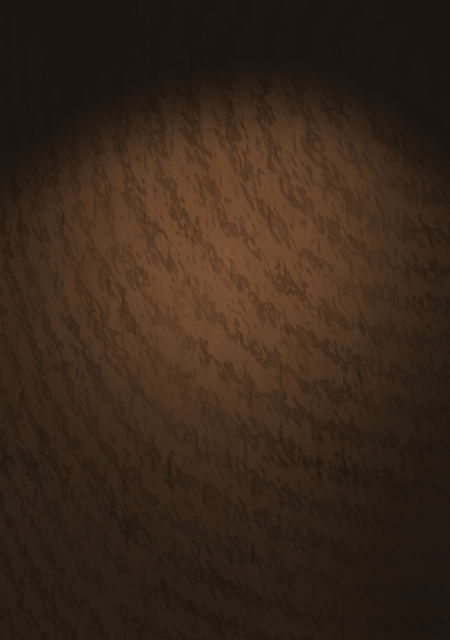
Write a WebGL 1 fragment shader that draws this texture.

```glsl
precision highp float;
// Dark oiled wood under a soft pool of lamp light with a curved upper shadow.
// Growth rings are level sets of a warped radial field, frayed by fibre noise;
// short slanted pores are scattered by hashed cells.
uniform vec2 u_resolution;

#define RING_CENTER vec2(0.70, 0.13)
#define RING_SPACING 0.056
#define RING_DEPTH 0.21
#define FRAY 0.62
#define PORE_DEPTH 0.17
#define FIBRE_DEPTH 0.13
#define POOL_CENTER vec2(0.51, 0.32)
#define POOL_SIZE vec2(0.43, 0.345)
#define SHADE_COLOR vec3(0.112, 0.083, 0.061)
#define LIT_COLOR vec3(0.462, 0.308, 0.194)

float hash(vec2 p) {
  vec3 h = fract(vec3(p.xyx) * 0.1031);
  h += dot(h, h.yzx + 33.33);
  return fract((h.x + h.y) * h.z);
}

float noise(vec2 p) {
  vec2 i = floor(p);
  vec2 f = fract(p);
  f = f * f * (3.0 - 2.0 * f);
  return mix(mix(hash(i), hash(i + vec2(1.0, 0.0)), f.x),
             mix(hash(i + vec2(0.0, 1.0)), hash(i + vec2(1.0, 1.0)), f.x), f.y);
}

float fbm(vec2 p) {
  float sum = 0.0;
  float gain = 0.5;
  for (int i = 0; i < 4; i++) {
    sum += gain * noise(p);
    p = p * 2.03 + 17.3;
    gain *= 0.5;
  }
  return sum;
}

// Distance-like field of the rings, tighter and steeper at the left
float ringField(vec2 p) {
  float left = max(0.0, 0.25 - p.x);
  float field = length(p - RING_CENTER) + 1.9 * left * left;
  return field + 0.04 * (fbm(p * vec2(5.0, 3.5)) - 0.47);
}

// Dark late-wood bands with feathered borders
float ringBands(vec2 p) {
  vec2 fibre = vec2(p.x - 0.45 * p.y, p.y + 0.25 * p.x);
  float fray = noise(fibre * vec2(165.0, 62.0)) - 0.5;
  fray += 0.7 * (noise(fibre * vec2(290.0, 120.0) + 9.0) - 0.5);
  float phase = ringField(p) / RING_SPACING + FRAY * fray;
  float s = fract(phase);
  float band = smoothstep(0.0, 0.26, s) * (1.0 - smoothstep(0.24, 0.66, s));
  return band * (0.55 + 0.75 * noise(p * vec2(15.0, 11.0) + 4.0));
}

// Thin tapered strokes, one in some of the cells
float pores(vec2 p, vec2 cell, float seed) {
  p.x += 0.35 * (0.28 - p.x) * p.y + 0.012 * noise(p * 9.0);
  float column = floor(p.x / cell.x);
  p.y += cell.y * hash(vec2(column, seed));
  vec2 id = vec2(column, floor(p.y / cell.y));
  vec2 local = p - (id + 0.5) * cell;
  local.x -= (hash(id + seed) - 0.5) * cell.x * 0.6;
  float reach = cell.y * mix(0.16, 0.44, hash(id + seed + 5.0));
  float taper = 1.0 - smoothstep(0.1, 1.0, abs(local.y) / reach);
  float stroke = 1.0 - smoothstep(0.0003, 0.0030, abs(local.x));
  return stroke * taper * step(0.5, hash(id + seed + 11.0));
}

// Light amount for uv measured from the upper left
float lampLight(vec2 uv) {
  float dx = uv.x - 0.60;
  float rim = 0.125 + dx * dx * (dx < 0.0 ? 0.40 : 0.80);
  float open = smoothstep(rim - 0.045, rim + 0.12, uv.y);
  vec2 d = (uv - POOL_CENTER) / POOL_SIZE;
  float pool = exp(-pow(dot(d, d), 1.25));
  float spill = smoothstep(0.20, 0.50, uv.y) * (1.0 - 0.2 * smoothstep(0.7, 1.0, uv.y));
  spill *= 1.0 - 0.75 * smoothstep(0.55, 1.0, uv.x);
  return open * (0.86 * pool + 0.20 * spill);
}

void main() {
  vec2 uv = gl_FragCoord.xy / u_resolution;
  uv.y = 1.0 - uv.y;
  vec2 p = vec2(uv.x * u_resolution.x / u_resolution.y, uv.y);

  // Lit base with a slight warm drift
  float light = lampLight(uv);
  vec3 color = mix(SHADE_COLOR, LIT_COLOR, light);
  float drift = fbm(p * vec2(9.0, 5.0) + 30.0) - 0.47;
  color *= 1.0 + drift * vec3(0.10, 0.14, 0.20);

  // Rings, pores and fine fibres, fading out in the shadow
  float relief = mix(0.3, 1.0, smoothstep(0.0, 0.25, light));
  float pore = max(pores(p, vec2(0.036, 0.085), 3.0), 0.7 * pores(p, vec2(0.022, 0.046), 21.0));
  float fibres = fbm(vec2(p.x - 0.12 * p.y, p.y) * vec2(95.0, 22.0)) - 0.47;
  color *= 1.0 - relief * RING_DEPTH * ringBands(p);
  color *= 1.0 - relief * PORE_DEPTH * pore;
  color *= 1.0 + relief * FIBRE_DEPTH * fibres;

  gl_FragColor = vec4(clamp(color, 0.0, 1.0), 1.0);
}
```
